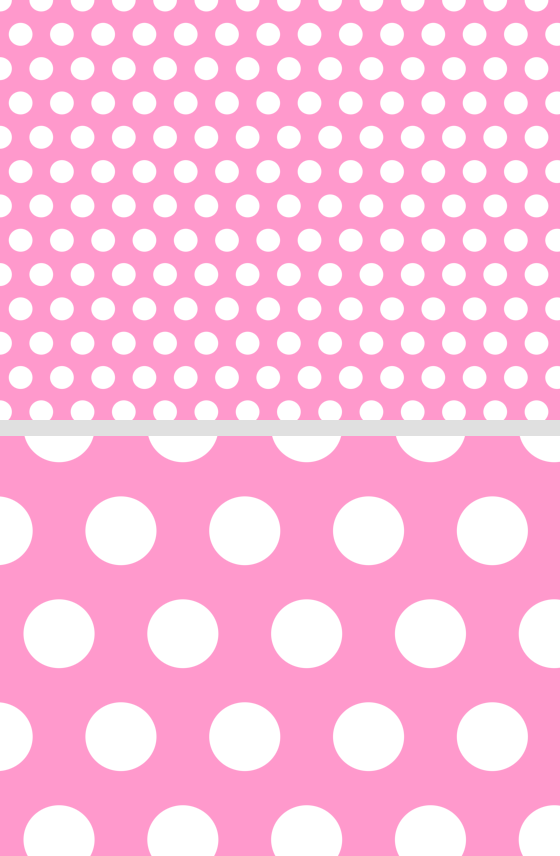
Top: the whole. Bottom: its middle third, enlarged.
Reproduce this pattern procedurally as a Shadertoy shader.

```glsl
// Staggered rows of white polka dots on a flat pink ground.

const vec3 GROUND_PINK = vec3(1.0, 0.6, 0.8);
const vec3 DOT_WHITE = vec3(1.0);

// Lengths are fractions of the canvas height.
const vec2 DOT_SPACING = vec2(0.09826, 0.08171);
const vec2 DOT_RADII = vec2(0.0282, 0.0273);
const float ROW_SHIFT = 0.5;      // sideways shift of odd rows, in spacings
const float EDGE_PIXELS = 0.75;   // half width of the smoothed edge

// Offset from the centre of the nearest dot in the staggered lattice.
vec2 offsetFromDot(vec2 p) {
    vec2 cell = p / DOT_SPACING;
    float row = floor(cell.y + 0.5);
    cell.x -= ROW_SHIFT * mod(row, 2.0);
    return (fract(cell + 0.5) - 0.5) * DOT_SPACING;
}

// First-order signed distance to an axis-aligned ellipse.
float ellipseDistance(vec2 p, vec2 radii) {
    float scaled = length(p / radii);
    float slope = length(p / (radii * radii));
    return scaled * (scaled - 1.0) / max(slope, 1e-4);
}

void mainImage(out vec4 fragColor, in vec2 fragCoord) {
    // Rows are counted downward from the top left corner.
    vec2 p = vec2(fragCoord.x, iResolution.y - fragCoord.y) / iResolution.y;

    float edge = EDGE_PIXELS / iResolution.y;
    float dist = ellipseDistance(offsetFromDot(p), DOT_RADII);
    float dotMask = 1.0 - smoothstep(-edge, edge, dist);

    fragColor = vec4(mix(GROUND_PINK, DOT_WHITE, dotMask), 1.0);
}
```
